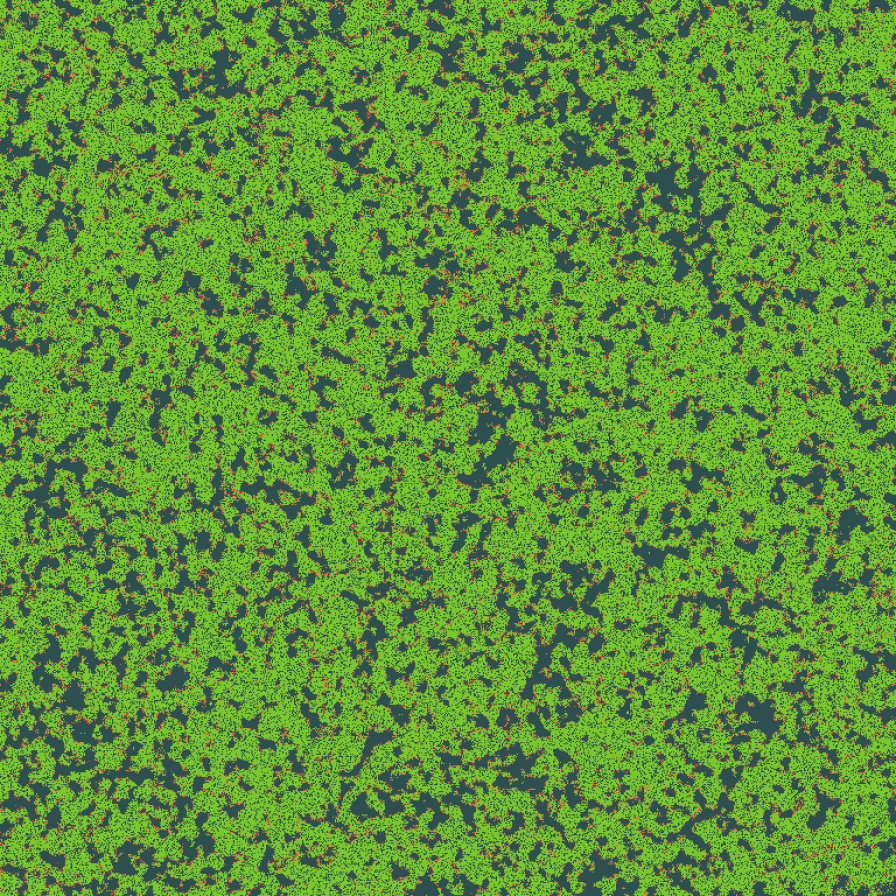
Write a Shadertoy shader that draws this texture.

```glsl
// Burnt clearings in a speckled green forest, drawn on a fine square grid.
// Layered value noise picks the clearings, a hash per cell adds bare specks,
// and a thin band around each clearing is sprinkled with embers.

const float GRID = 768.0;           // cells across the canvas
const float CLEARING_SIZE = 8.0;    // feature sizes, in cells
const float DETAIL_SIZE = 4.0;
const float REGION_SIZE = 42.0;
const float CLEARING_LEVEL = 0.732; // field value above which ground is burnt
const float EMBER_BAND = 0.05;      // width of the band below that level
const float EMBER_CHANCE = 0.42;
const float SPECK_CHANCE = 0.23;
const float EDGE_JITTER = 0.12;

const vec3 LEAF = vec3(0.48, 0.79, 0.17);
const vec3 GROUND = vec3(0.18, 0.31, 0.31);
const vec3 EMBER = vec3(0.95, 0.30, 0.25);

// Integer hash of a lattice point, from 0 to 1
float hash(vec2 p, uint seed) {
    uvec2 q = uvec2(ivec2(p) + 4096);
    uint h = q.x * 1597334673u ^ q.y * 3812015801u ^ seed * 668265263u;
    h = (h ^ (h >> 16)) * 2246822519u;
    h = (h ^ (h >> 13)) * 3266489917u;
    return float((h ^ (h >> 16)) >> 8) / 16777216.0;
}

// Smooth value noise
float noise(vec2 p, uint seed) {
    vec2 i = floor(p);
    vec2 f = fract(p);
    f = f * f * (3.0 - 2.0 * f);
    float low = mix(hash(i, seed), hash(i + vec2(1, 0), seed), f.x);
    float high = mix(hash(i + vec2(0, 1), seed), hash(i + vec2(1, 1), seed), f.x);
    return mix(low, high, f.y);
}

vec2 rotate(vec2 p, float angle) {
    float c = cos(angle), s = sin(angle);
    return vec2(c * p.x - s * p.y, s * p.x + c * p.y);
}

// High inside clearings, with ragged edges and regional crowding
float burnField(vec2 cell) {
    return 0.60 * noise(rotate(cell, 0.5) / CLEARING_SIZE, 1u)
         + 0.35 * noise(rotate(cell, 1.2) / DETAIL_SIZE, 2u)
         + 0.16 * noise(rotate(cell, 0.9) / REGION_SIZE, 3u)
         + EDGE_JITTER * hash(cell, 4u);
}

// One flat colour per cell
vec3 cellColor(vec2 cell) {
    float burn = burnField(cell);
    if (burn > CLEARING_LEVEL) return GROUND;
    bool nearEdge = burn > CLEARING_LEVEL - EMBER_BAND;
    if (nearEdge && hash(cell, 5u) < EMBER_CHANCE) return EMBER;
    return hash(cell, 6u) < SPECK_CHANCE ? GROUND : LEAF;
}

void mainImage(out vec4 fragColor, in vec2 fragCoord) {
    float pixelSize = GRID / iResolution.y;
    vec2 position = fragCoord * pixelSize;

    // Blend the cells around the nearest corner by their pixel coverage
    vec2 corner = floor(position + 0.5);
    vec2 cover = clamp((position - corner) / pixelSize + 0.5, 0.0, 1.0);
    vec3 color = vec3(0);
    for (int y = 0; y < 2; y++) {
        for (int x = 0; x < 2; x++) {
            vec2 side = vec2(x, y);
            vec2 weight = mix(1.0 - cover, cover, side);
            color += weight.x * weight.y * cellColor(corner + side - 1.0);
        }
    }
    fragColor = vec4(color, 1.0);
}
```
